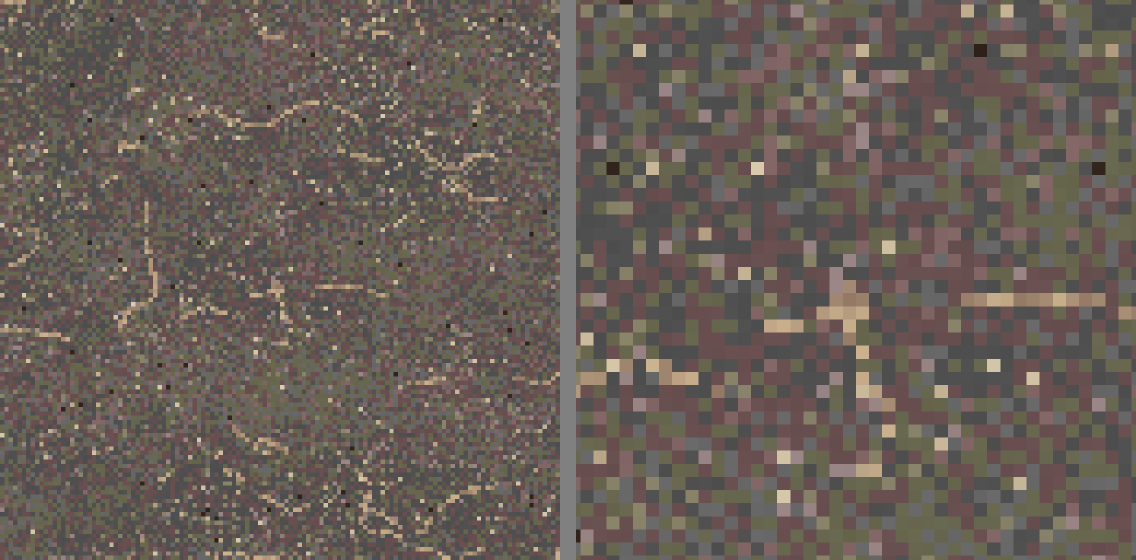
Left: the whole. Right: its middle third, enlarged.
Write a WebGL 1 fragment shader that draws this texture.

```glsl
precision highp float;
// Weathered stone in coarse square grains: dithered grey, red-brown and olive, with thin pale cracks.
uniform vec2 u_resolution;

#define GRAINS 128.0        // grains across the canvas
#define GREY_SHARE 0.40     // share of grey grains in the ground
#define RED_SHARE 0.57      // share of red among the coloured grains
#define CHECKER 0.17        // strength of the checkered dither
#define PATCHINESS 0.55     // strength of the broad tonal patches
#define SPECK_SHARE 0.065   // share of pale specks
#define PIT_SHARE 0.003     // share of dark pits
#define CRACK_WIDTH 0.55    // half width in grains
#define CRACK_GATE 0.12     // higher leaves fewer cracks

float hash(vec2 p) {
  vec3 q = fract(p.xyx * 0.1031);
  q += dot(q, q.yzx + 33.33);
  return fract((q.x + q.y) * q.z);
}

vec2 gradient(vec2 p) {
  float angle = 6.2832 * hash(p + 311.0);
  return vec2(cos(angle), sin(angle));
}

float gradientNoise(vec2 p) {
  vec2 i = floor(p), f = p - i;
  vec2 w = f * f * f * (f * (f * 6.0 - 15.0) + 10.0);
  vec2 e = vec2(1.0, 0.0);
  float low = mix(dot(gradient(i), f), dot(gradient(i + e), f - e), w.x);
  float high = mix(dot(gradient(i + e.yx), f - e.yx),
                   dot(gradient(i + 1.0), f - 1.0), w.x);
  return mix(low, high, w.y);
}

// Broad patches with a finer mottle
float patches(vec2 p, float seed) {
  return gradientNoise(p * 5.0 + seed) + 0.6 * gradientNoise(p * 14.0 + seed);
}

// Cracks follow the zero line of a stretched, roughened noise
float crackField(vec2 p, vec2 stretch, float seed) {
  return gradientNoise(p * stretch + seed)
       + 0.3 * gradientNoise(p * (stretch + 7.0) + seed);
}

float crack(vec2 p, vec2 stretch, float seed, float gate) {
  vec2 e = vec2(0.5 / GRAINS, 0.0);
  float f = crackField(p, stretch, seed);
  vec2 slope = vec2(crackField(p + e, stretch, seed),
                    crackField(p + e.yx, stretch, seed)) - f;
  float grainsAway = 0.5 * abs(f) / max(length(slope), 0.0001);
  float open = step(gate, gradientNoise(p * 5.5 + seed + 40.0));
  return open * step(grainsAway, CRACK_WIDTH);
}

// Dithered ground of grey, red-brown and olive grains
vec3 groundColor(vec2 cell, vec2 p) {
  float tone = patches(p, 17.0);
  float parity = mod(cell.x + cell.y, 2.0) * 2.0 - 1.0;
  float dither = parity * CHECKER * (1.0 + gradientNoise(p * 8.0 + 71.0));
  float shade = hash(cell + 137.0);
  float greyChance = GREY_SHARE + dither - PATCHINESS * tone * 0.6;
  if (hash(cell + 274.0) < greyChance) {
    float lightChance = 0.38 + PATCHINESS * tone * 1.5;
    return vec3(shade < lightChance ? 0.405 : 0.31);
  }
  float redChance = RED_SHARE + 0.4 * patches(p, 53.0);
  if (hash(cell + 411.0) < redChance) {
    float mauveChance = 0.16 + 0.4 * tone;
    return shade < mauveChance ? vec3(0.51, 0.40, 0.40) : vec3(0.41, 0.31, 0.31);
  }
  return vec3(0.405, 0.40, 0.305);
}

vec3 speckColor(float kind, float shade) {
  if (kind < 0.55) return vec3(0.53, 0.51, 0.41);
  if (kind < 0.83) return vec3(0.60, 0.52, 0.52);
  return mix(vec3(0.70, 0.62, 0.50), vec3(0.85, 0.80, 0.68), shade);
}

vec3 grainColor(vec2 cell) {
  vec2 p = (cell + 0.5) / GRAINS;
  float shade = hash(cell + 548.0);
  vec3 color = groundColor(cell, p);

  // Specks gather in loose clusters
  float cluster = clamp(1.0 + 2.5 * patches(p, 89.0), 0.2, 3.0);
  float pick = hash(cell + 685.0);
  if (pick < SPECK_SHARE * cluster) color = speckColor(hash(cell + 822.0), shade);
  if (pick > 1.0 - PIT_SHARE) color = vec3(0.19, 0.14, 0.11);

  // Long level cracks and fewer steep ones, broken here and there
  float line = max(crack(p, vec2(2.0, 5.0), 23.0, CRACK_GATE),
                   crack(p, vec2(4.0, 2.2), 67.0, CRACK_GATE + 0.1));
  if (line > 0.5 && hash(cell + 959.0) > 0.15)
    color = mix(vec3(0.58, 0.48, 0.40), vec3(0.80, 0.70, 0.56), shade);

  return color + 0.02 * (hash(cell + 1096.0) - 0.5);
}

void main() {
  // Four samples per pixel smooth the grain edges
  vec3 color = vec3(0.0);
  for (int i = 0; i < 4; i++) {
    float k = float(i);
    vec2 offset = vec2(mod(k, 2.0), floor(k / 2.0)) * 0.5 - 0.25;
    vec2 uv = (gl_FragCoord.xy + offset) / min(u_resolution.x, u_resolution.y);
    color += grainColor(floor(uv * GRAINS));
  }
  gl_FragColor = vec4(color * 0.25, 1.0);
}
```
